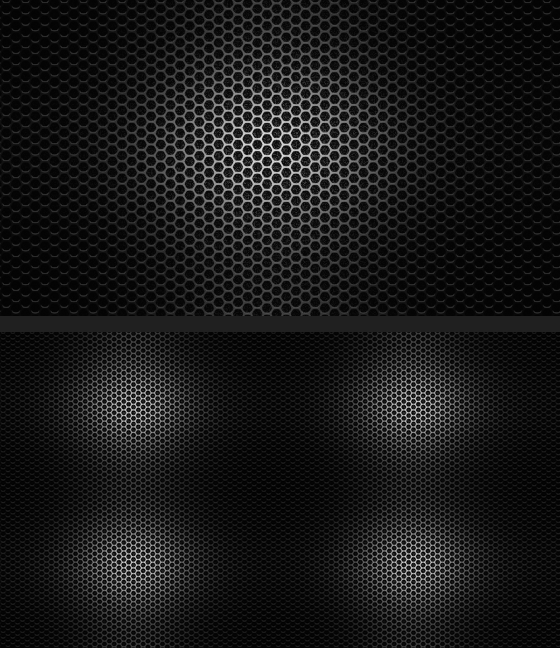
Top: one tile. Bottom: repeated 2 by 2.
Write a Shadertoy shader that draws this pattern.

```glsl
// Dark perforated metal: a staggered grid of rounded hexagonal holes over a
// grainy backing, lit by one soft spotlight, with faint lips below the holes.
// Grid, grain and light all wrap, so the canvas tiles in both directions.

const vec2  REPEATS      = vec2(29.0, 28.0);     // column pairs across, rows down
const vec2  ANCHOR       = vec2(0.494, 0.471);   // centre of one hole
const vec2  CELL         = vec2(1.732, 1.0);     // cell shape in row pitches
const float HOLE_RADIUS  = 0.41;                 // in row pitches
const float ROUNDNESS    = 0.5;                  // 0 hexagon, 1 circle
const vec2  LIGHT_CENTRE = vec2(0.478, 0.53);
const vec2  LIGHT_FALL   = vec2(27.0, 12.5);
const float METAL        = 0.84;
const float BACKING      = 0.20;
const float AMBIENT      = 0.012;
const float LIP          = 0.15;
const vec2  GRAIN_CELLS  = vec2(640.0, 360.0);
const float PI           = 3.14159265;

float hash(vec2 p) {
    vec3 q = fract(vec3(p.xyx) * 0.1031);
    q += dot(q, q.yzx + 33.33);
    return fract((q.x + q.y) * q.z);
}

// Value noise that repeats after a whole number of cells
float wrappedNoise(vec2 uv, vec2 cells) {
    vec2 p = uv * cells;
    vec2 i = floor(p), f = fract(p);
    f = f * f * (3.0 - 2.0 * f);
    vec2 a = mod(i, cells), b = mod(i + 1.0, cells);
    return mix(mix(hash(a), hash(vec2(b.x, a.y)), f.x),
               mix(hash(vec2(a.x, b.y)), hash(b), f.x), f.y);
}

// Offset from the nearest hole centre, in row pitches
vec2 nearestHole(vec2 uv) {
    vec2 q = (uv - ANCHOR) * REPEATS;
    vec2 a = (fract(q + 0.5) - 0.5) * CELL;
    vec2 b = (fract(q) - 0.5) * CELL;
    return dot(a, a) < dot(b, b) ? a : b;
}

// Signed distance to the hole edge, negative inside
float holeDistance(vec2 p) {
    vec2 s = abs(p);
    float hexagon = max(s.y, dot(s, vec2(0.866, 0.5)));
    return mix(hexagon, length(p) * 0.97, ROUNDNESS) - HOLE_RADIUS;
}

// Soft spotlight, periodic over the canvas
float spotlight(vec2 uv) {
    vec2 d = sin(PI * (uv - LIGHT_CENTRE)) / PI;
    return exp(-dot(d * d, LIGHT_FALL));
}

void mainImage(out vec4 fragColor, in vec2 fragCoord) {
    vec2 uv = fragCoord / iResolution.xy;
    float pixel = REPEATS.y / iResolution.y;
    vec2 p = nearestHole(uv);
    float d = holeDistance(p);
    float light = spotlight(uv);
    float slope = p.y / max(length(p), 0.001);

    // Grainy backing, shaded under the upper edge of each hole
    float grain = wrappedNoise(uv, GRAIN_CELLS);
    float shade = 1.0 - 0.4 * smoothstep(0.0, 0.4, p.y);
    float backing = AMBIENT + BACKING * light * shade * (0.15 + 1.5 * grain * grain);

    // Metal web, brightest along its ridge
    float ridge = smoothstep(-0.03, 0.09, d);
    float metal = AMBIENT + METAL * light * mix(0.72, 1.0, ridge);
    metal *= 0.95 + 0.1 * grain;

    // Thin lip that catches light along the lower edge
    float lip = 1.0 - smoothstep(0.02, 0.035 + pixel * 0.6, abs(d));
    lip *= smoothstep(0.3, 0.9, -slope) * (1.0 - light);

    float web = smoothstep(-0.6 * pixel, 0.6 * pixel, d);
    float tone = mix(backing, metal, web) + LIP * lip;
    fragColor = vec4(vec3(clamp(tone, 0.0, 1.0)), 1.0);
}
```
